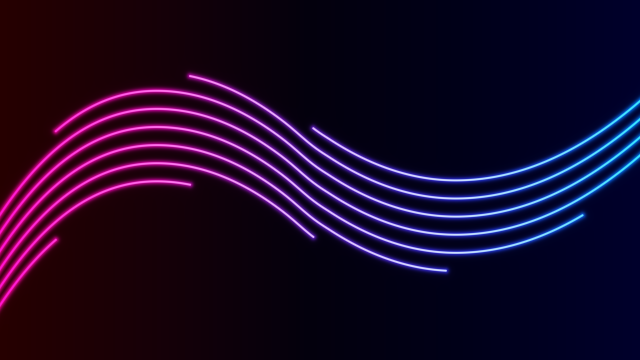
Write a Shadertoy shader that draws this background.

```glsl
// Neon ribbon of nine parallel wavy lines, magenta to cyan, on a dark red-to-navy backdrop.

// Lengths are in canvas heights
#define LINE_COUNT 9
#define LINE_GAP 0.0503
#define TOP_CREST vec2(0.4352, 0.8484)
#define TROUGH_X 1.2662
#define WAVE_DROP 0.3495
#define CORE_RADIUS 0.0027
#define GLOW_RADIUS 0.0088
#define GLOW_STRENGTH 0.62
#define HALO_STRENGTH 0.16

// Places where lines start or stop, from left to right
const float TIPS[5] = float[5](0.155, 0.528, 0.8704, 1.2384, 1.618);

// Depth of the wave below its crest: two parabolic arcs joined smoothly
float waveDepth(float x) {
    float fromCrest = x - TOP_CREST.x;
    float fromTrough = x - TROUGH_X;
    float crestBend = fromCrest < 0.0 ? 1.21 - 0.784 * fromCrest : 1.093;
    float troughBend = fromTrough < 0.0 ? 0.929 : 0.842;
    float crestArc = crestBend * fromCrest * fromCrest;
    float troughArc = WAVE_DROP - troughBend * fromTrough * fromTrough;
    return mix(crestArc, troughArc, smoothstep(0.778, 0.917, x));
}

// Distance to the nearest line, with the tips cut across the stroke
float ribbonDistance(vec2 p) {
    const float h = 0.002;
    float slope = (waveDepth(p.x - h) - waveDepth(p.x + h)) / (2.0 * h);
    float stretch = sqrt(1.0 + slope * slope);
    float topLine = TOP_CREST.y - waveDepth(p.x);
    float nearest = 10.0;
    for (int i = 0; i < LINE_COUNT; i++) {
        float rise = p.y - topLine + float(i) * LINE_GAP;
        float footX = p.x + slope * rise / (stretch * stretch);
        float beyond = 0.0;
        if (i < 3) beyond = TIPS[2 - i] - footX;
        if (i > 3) beyond = footX - TIPS[8 - i];
        vec2 offset = vec2(rise / stretch, max(beyond, 0.0) * stretch);
        nearest = min(nearest, length(offset));
    }
    return nearest;
}

// Five-stop colour ramp across the width
vec3 ramp(float t, vec3 a, vec3 b, vec3 c, vec3 d, vec3 e) {
    vec3 color = mix(a, b, clamp(t / 0.25, 0.0, 1.0));
    color = mix(color, c, clamp((t - 0.25) / 0.23, 0.0, 1.0));
    color = mix(color, d, clamp((t - 0.48) / 0.24, 0.0, 1.0));
    return mix(color, e, clamp((t - 0.72) / 0.28, 0.0, 1.0));
}

void mainImage(out vec4 fragColor, in vec2 fragCoord) {
    vec2 p = fragCoord / iResolution.y;
    float across = fragCoord.x / iResolution.x;

    // Backdrop
    vec3 color = ramp(across,
        vec3(0.15, 0.0, 0.0), vec3(0.085, 0.0, 0.03), vec3(0.012, 0.0, 0.05),
        vec3(0.0, 0.0, 0.095), vec3(0.0, 0.0, 0.17));

    // Neon colours
    vec3 glowColor = ramp(across,
        vec3(1.0, 0.0, 0.74), vec3(0.93, 0.0, 0.78), vec3(0.50, 0.15, 0.95),
        vec3(0.20, 0.22, 1.0), vec3(0.0, 0.58, 1.0));
    vec3 coreColor = ramp(across,
        vec3(1.0, 0.08, 0.82), vec3(1.0, 0.45, 0.93), vec3(0.90, 0.74, 1.0),
        vec3(0.80, 0.88, 1.0), vec3(0.22, 0.90, 1.0));

    // Glow and bright core
    float dist = ribbonDistance(p);
    float falloff = dist / GLOW_RADIUS;
    float glow = GLOW_STRENGTH * exp(-falloff * falloff) + HALO_STRENGTH * exp(-falloff);
    float soft = max(0.0015, 0.75 / iResolution.y);
    float core = 1.0 - smoothstep(CORE_RADIUS - soft, CORE_RADIUS + soft, dist);
    color += glow * glowColor;
    color = mix(color, coreColor, core);

    fragColor = vec4(clamp(color, 0.0, 1.0), 1.0);
}
```
